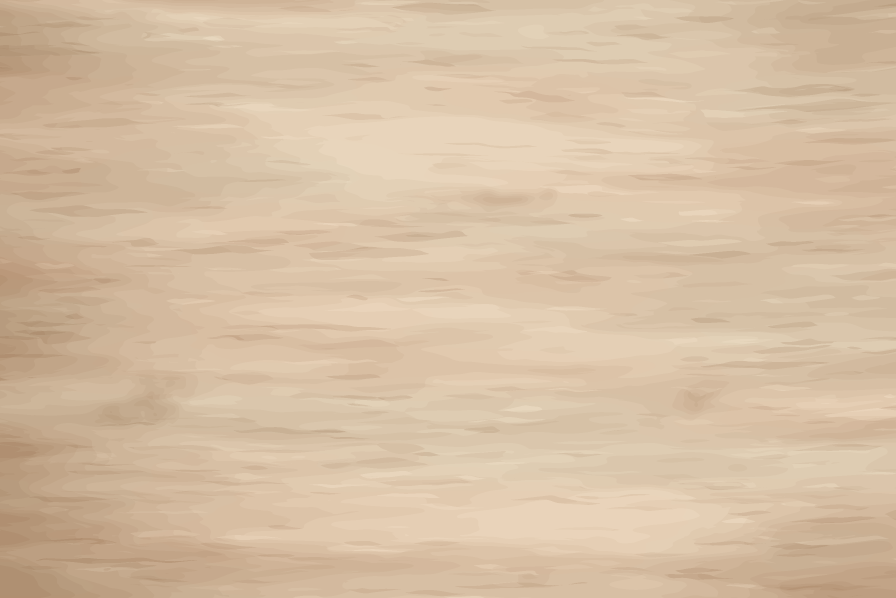
This texture is drawn by a WebGL 1 fragment shader. Its source:

```glsl
precision highp float;
// Pale wood plank: flat posterised grain with slivers, knots and darker ends.

uniform vec2 u_resolution;

const vec3 DARK_WOOD = vec3(0.69, 0.56, 0.44);
const vec3 PALE_WOOD = vec3(0.91, 0.835, 0.735);
const vec3 WARM_TINT = vec3(0.010, -0.012, -0.014);
const float TONE_LEVELS = 13.0;
const float BASE_TONE = 0.89;
const float LEFT_SHADE = 0.46;
const float RIGHT_SHADE = 0.24;
const float RIM_SHADE = 0.15;
const float BAND_CONTRAST = 0.36;
const float GRAIN_CONTRAST = 0.34;
const float FIBRE_CONTRAST = 0.20;
const float SLIVER_CONTRAST = 0.36;
const float SLIVER_SHARE = 0.42;
const vec2 SLIVER_GRID = vec2(4.0, 34.0);
const vec2 LARGE_KNOT = vec2(0.24, 0.325);
const vec2 SPLIT_KNOT = vec2(0.83, 0.665);
const vec2 SMALL_KNOT = vec2(1.165, 0.335);
const int AA = 3;

float hash(vec2 p) {
  return fract(sin(dot(p, vec2(127.1, 311.7))) * 43758.5453);
}

float noise(vec2 p) {
  vec2 i = floor(p);
  vec2 f = fract(p);
  f = f * f * (3.0 - 2.0 * f);
  float low = mix(hash(i), hash(i + vec2(1.0, 0.0)), f.x);
  float high = mix(hash(i + vec2(0.0, 1.0)), hash(i + vec2(1.0)), f.x);
  return mix(low, high, f.y);
}

// Soft dark spot; posterising turns it into nested rings.
float knot(vec2 p, vec2 centre, vec2 size) {
  vec2 d = (p - centre) / size;
  d.y -= 0.35 * d.x;
  d += 0.9 * (vec2(noise(p * 38.0), noise(p * 38.0 + 19.0)) - 0.5);
  return exp(-dot(d, d));
}

// Tapered flakes, one per cell, on three ever finer grids.
float slivers(vec2 p) {
  float tone = 0.0;
  for (int i = 0; i < 3; i++) {
    float layer = float(i);
    vec2 q = p * SLIVER_GRID * (1.0 + 0.55 * layer) + layer * 13.7;
    q.x += 7.0 * hash(vec2(floor(q.y), layer));
    vec2 cell = floor(q);
    vec2 f = fract(q) - 0.5;
    float pick = hash(cell + 3.1);
    float halfLength = mix(0.18, 0.48, hash(cell + 5.7));
    float taper = 1.0 - pow(abs(f.x) / halfLength, 1.6);
    f.y += 0.3 * f.x * (hash(cell + 8.3) - 0.5);
    f.y += 0.2 * (noise(q * vec2(6.0, 1.0)) - 0.5);
    float halfWidth = mix(0.12, 0.36, hash(cell + 11.9)) * taper;
    float inside = step(abs(f.y), halfWidth) * step(pick, SLIVER_SHARE);
    tone += inside * (hash(cell + 17.3) - 0.56) * SLIVER_CONTRAST;
  }
  return tone;
}

// Light falling off towards the ends and the long edges.
float shading(vec2 uv) {
  float rim = 2.0 * uv.y - 1.0;
  return BASE_TONE - LEFT_SHADE * exp(-5.0 * uv.x)
    - RIGHT_SHADE * smoothstep(0.6, 1.0, uv.x) - RIM_SHADE * rim * rim;
}

vec3 wood(vec2 frag) {
  vec2 uv = frag / u_resolution;
  vec2 p = frag / u_resolution.y;

  float large = knot(p, LARGE_KNOT, vec2(0.055, 0.032));
  float split = knot(p, SPLIT_KNOT, vec2(0.080, 0.013));
  float small = knot(p, SMALL_KNOT, vec2(0.034, 0.019));

  // Gently bent grain with ragged contours.
  vec2 g = p;
  g.y += 0.045 * (noise(p * vec2(1.6, 2.5)) - 0.5);
  g.y += 0.012 * (large + small);
  g += vec2(0.07, 0.007) * (noise(p * vec2(13.0, 55.0)) - 0.5);
  g += vec2(0.03, 0.004) * (noise(p * vec2(34.0, 90.0) + 7.0) - 0.5);

  float tone = shading(uv + vec2(0.10, 0.03) * (noise(g * vec2(3.0, 16.0)) - 0.5));
  tone += BAND_CONTRAST * (noise(g * vec2(0.9, 8.0) + 4.0) - 0.5);
  tone += GRAIN_CONTRAST * (noise(g * vec2(2.8, 21.0) + 31.0) - 0.5);
  tone += FIBRE_CONTRAST * (noise(g * vec2(6.5, 52.0) + 57.0) - 0.5);
  tone += slivers(g);
  tone -= 0.40 * large + 0.34 * split + 0.26 * small;

  // Flat tones, each patch leaning rosy or yellowish.
  tone = floor(clamp(tone, 0.0, 1.0) * TONE_LEVELS + 0.5) / TONE_LEVELS;
  float warmth = floor(noise(g * vec2(2.2, 13.0) + 83.0) * 4.0) / 3.0 - 0.5;
  return mix(DARK_WOOD, PALE_WOOD, tone) + WARM_TINT * warmth;
}

void main() {
  // Average a grid of samples to smooth the patch edges.
  vec3 colour = vec3(0.0);
  for (int y = 0; y < AA; y++) {
    for (int x = 0; x < AA; x++) {
      vec2 offset = (vec2(float(x), float(y)) + 0.5) / float(AA) - 0.5;
      colour += wood(gl_FragCoord.xy + offset);
    }
  }
  gl_FragColor = vec4(colour / float(AA * AA), 1.0);
}
```
